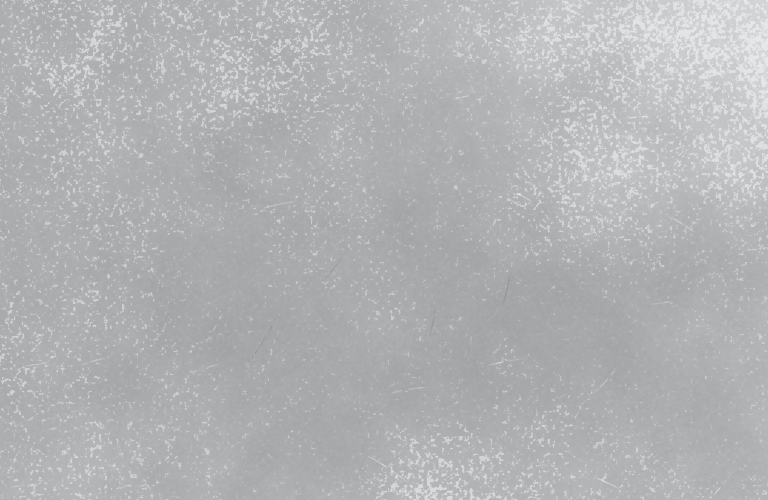
This texture is drawn by a Shadertoy shader. Its source:

```glsl
#define BASE_TONE 0.652
#define LIGHT_TONE 0.93
#define TINT vec3(-0.004, 0.002, 0.007)
#define GRAIN_FREQ 175.0
#define PATCH_FREQ 3.2
#define STROKE_FREQ 3.6
#define SCRATCH_FREQ 6.0
#define SCRATCH_WIDTH 0.0013

float hash(vec2 p) {
    vec3 q = fract(p.xyx * vec3(0.1031, 0.1030, 0.0973));
    q += dot(q, q.yzx + 33.33);
    return fract((q.x + q.y) * q.z);
}

float noise(vec2 p) {
    vec2 i = floor(p), f = fract(p);
    f = f * f * (3.0 - 2.0 * f);
    return mix(mix(hash(i), hash(i + vec2(1, 0)), f.x),
               mix(hash(i + vec2(0, 1)), hash(i + vec2(1, 1)), f.x), f.y);
}

mat2 rotation(float a) {
    return mat2(cos(a), sin(a), -sin(a), cos(a));
}

float fbm(vec2 p) {
    float sum = 0.0, amp = 0.5;
    for (int i = 0; i < 6; i++) {
        sum += amp * noise(p);
        p = rotation(0.6) * p * 2.05 + 17.3;
        amp *= 0.54;
    }
    return sum;
}

// Trowel marks: one crisp edge that fades away across the stroke.
float trowelStrokes(vec2 p) {
    float sum = 0.0;
    vec2 cell = floor(p);
    for (int k = 0; k < 9; k++) {
        vec2 id = cell + vec2(k % 3, k / 3) - 1.0;
        float r = hash(id + 5.7), s = hash(id + 61.2);
        vec2 center = id + vec2(hash(id + 11.0), hash(id + 29.0));
        vec2 q = rotation(r * 6.283) * (p - center);
        q.x += 0.06 * q.y * q.y;
        float width = mix(0.2, 0.7, s);
        float halfLength = mix(0.35, 0.7, hash(id + 83.0));
        float across = smoothstep(0.0, 0.025, q.x) * (1.0 - smoothstep(0.0, width, q.x));
        float along = 1.0 - smoothstep(0.4 * halfLength, halfLength, abs(q.y));
        sum += across * along * (fract(s * 7.0) > 0.4 ? 1.0 : -0.9);
    }
    return sum;
}

// Sparse thin scratches: positive ones are light, negative ones dark.
float scratches(vec2 p) {
    float sum = 0.0;
    vec2 cell = floor(p * SCRATCH_FREQ);
    for (int k = 0; k < 9; k++) {
        vec2 id = cell + vec2(k % 3, k / 3) - 1.0;
        float r = hash(id + 151.0);
        if (r > 0.5) continue;
        vec2 center = (id + vec2(hash(id + 3.0), hash(id + 47.0))) / SCRATCH_FREQ;
        float angle = r < 0.32 ? hash(id + 7.0) * 0.9 - 0.3 : 1.7 + hash(id + 7.0) * 0.7;
        vec2 q = rotation(angle) * (p - center);
        float halfLength = mix(0.015, 0.075, hash(id + 19.0));
        float line = 1.0 - smoothstep(SCRATCH_WIDTH * 0.4, SCRATCH_WIDTH * 1.8, abs(q.y + q.x * q.x));
        line *= 1.0 - smoothstep(0.5 * halfLength, halfLength, abs(q.x));
        sum += line * (r < 0.38 ? 1.0 : -0.7);
    }
    return sum * smoothstep(0.25, 0.65, noise(p * 90.0));
}

// Pale plaster gathers at the upper right, the right side and the bottom.
float plasterGlow(vec2 uv, float wobble) {
    uv += 0.35 * (wobble - 0.5);
    float top = smoothstep(0.3, 0.95, uv.x) * smoothstep(0.45, 1.05, uv.y);
    float side = smoothstep(0.78, 1.05, uv.x);
    float bottom = 1.0 - smoothstep(0.0, 0.25, uv.y);
    return top + 0.4 * side + 0.22 * bottom;
}

void mainImage(out vec4 fragColor, in vec2 fragCoord) {
    vec2 uv = fragCoord / iResolution.xy;
    vec2 p = fragCoord / iResolution.y;

    // Broad cover of pale plaster
    float patches = fbm(p * PATCH_FREQ + 4.1);
    float glow = plasterGlow(uv, fbm(p * 2.3 + 31.0));
    float strokes = trowelStrokes(p * STROKE_FREQ)
                  + 0.6 * trowelStrokes(p * STROKE_FREQ * 1.9 + 40.0);
    float cover = 0.27 + 1.7 * (patches - 0.5) + 0.6 * glow
                + strokes * (0.09 + 0.15 * glow);
    cover = clamp(cover, 0.0, 1.2);

    // Fine pits and specks, denser where the cover is thick
    float grain = 0.6 * noise(p * GRAIN_FREQ)
                + 0.4 * noise(rotation(0.7) * p * GRAIN_FREQ * 1.9);
    float threshold = 0.79 - 0.33 * cover;
    float specks = smoothstep(threshold - 0.04, threshold + 0.18, grain);

    float tone = BASE_TONE + 0.06 * cover + 0.09 * glow;
    tone += 0.035 * (grain - 0.5) + 0.05 * (fbm(p * 9.0 + 70.0) - 0.5);
    tone = mix(tone, LIGHT_TONE, specks * (0.4 + 0.25 * cover));
    tone += scratches(p) * (0.08 + 0.05 * glow);

    fragColor = vec4(clamp(vec3(tone) + TINT, 0.0, 0.95), 1.0);
}
```
